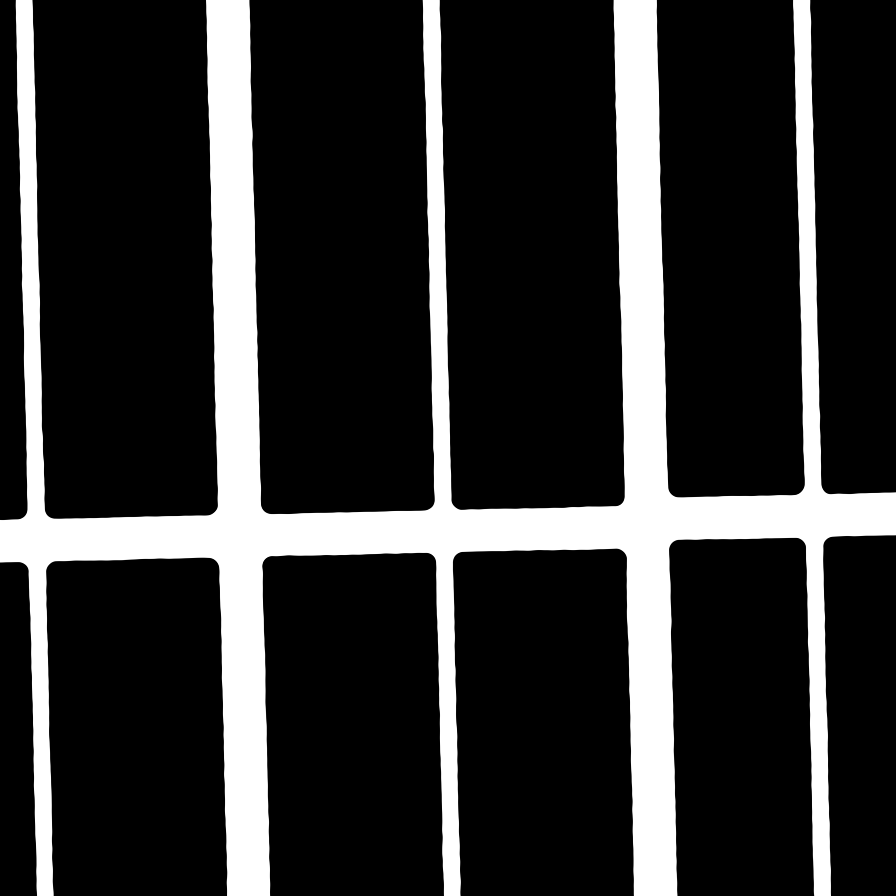
A Shadertoy shader for this pattern:

```glsl
const vec3 TILE_COLOR = vec3(0.0);
const vec3 GAP_COLOR = vec3(1.0);

vec2 hashGradient(vec2 cell) {
    vec2 h = vec2(dot(cell, vec2(127.1, 311.7)), dot(cell, vec2(269.5, 183.3)));
    return 2.0 * fract(sin(h) * 43758.5) - 1.0;
}

float gradientNoise(vec2 p) {
    vec2 i = floor(p);
    vec2 f = p - i;
    vec2 w = f * f * f * (f * (f * 6.0 - 15.0) + 10.0);
    vec2 e = vec2(0.0, 1.0);
    float low = mix(dot(hashGradient(i), f),
                    dot(hashGradient(i + e.yx), f - e.yx), w.x);
    float high = mix(dot(hashGradient(i + e.xy), f - e.xy),
                     dot(hashGradient(i + e.yy), f - e.yy), w.x);
    return mix(low, high, w.y);
}

// Distance to the nearest upright gap; narrow and wide gaps alternate
float uprightGaps(float x, float firstX, float spacing, float lastShift,
                  float narrowHalf, float wideHalf) {
    float nearest = 1.0;
    for (int i = -1; i <= 5; i++) {
        float center = firstX + spacing * float(i);
        if (i > 3) center -= lastShift;
        float halfWidth = (i & 1) == 0 ? narrowHalf : wideHalf;
        nearest = min(nearest, abs(x - center) - halfWidth);
    }
    return nearest;
}

// Distance to the sloping cross gap, which steps up at the last wide gap
float crossGap(vec2 p, float baseY, float slope, float rise, float halfWidth) {
    float center = baseY + slope * p.x + rise * smoothstep(0.70, 0.745, p.x);
    return abs(p.y - center) - halfWidth;
}

// Signed distance to a tile with rounded corners, from its inset depths
float roundedTile(vec2 depth, float radius) {
    vec2 q = radius - depth;
    return length(max(q, 0.0)) + min(max(q.x, q.y), 0.0) - radius;
}

// Slight waviness with finer chips along the edges
float edgeWear(vec2 p, float waveSize, float chipSize) {
    return waveSize * gradientNoise(p * 14.0)
         + chipSize * gradientNoise(p * 75.0 + 7.3);
}

void mainImage(out vec4 fragColor, in vec2 fragCoord) {
    vec2 p = fragCoord / iResolution.y;
    float pixel = 1.0 / iResolution.y;

    // Upright gaps lean to the left towards the top
    float leaningX = p.x + 0.0235 * (p.y - 0.4);
    vec2 depth = vec2(
        uprightGaps(leaningX, 0.041, 0.2272, 0.041, 0.0094, 0.0241),
        crossGap(p, 0.396, 0.022, 0.0085, 0.0238));

    float tile = roundedTile(depth, 0.0115) + edgeWear(p, 0.0012, 0.0009);
    float gap = smoothstep(-0.6 * pixel, 0.6 * pixel, tile);
    fragColor = vec4(mix(TILE_COLOR, GAP_COLOR, gap), 1.0);
}
```
